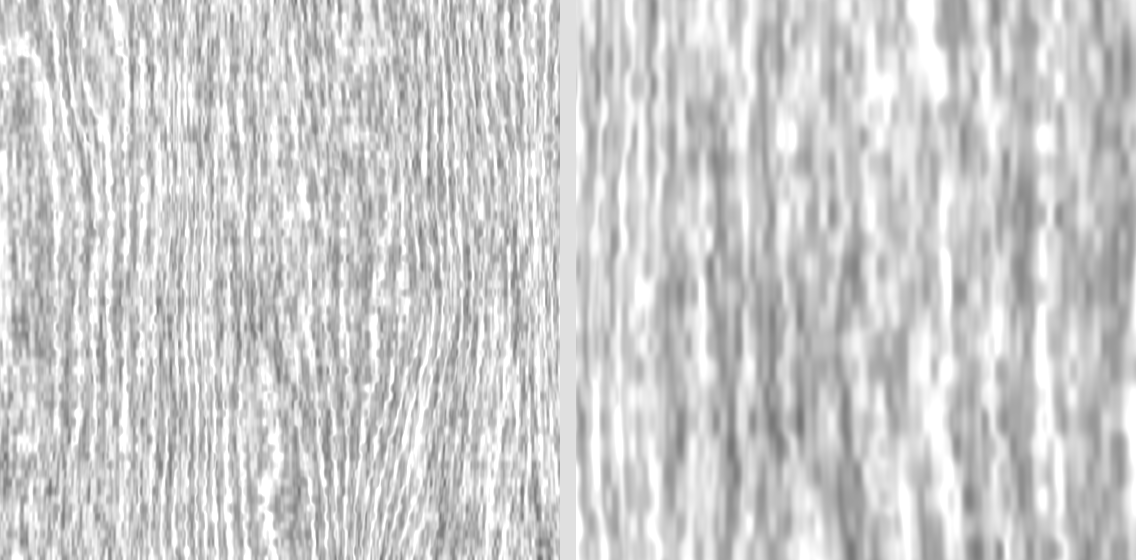
Left, the full canvas; right, a detail of the centre.
Reproduce this texture procedurally as a WebGL 1 fragment shader.

```glsl
precision highp float;
// Pale grey wood grain: bright growth rings are contour lines of a tilted,
// vertically stretched noise field, so they run upright and close in arches.
// Layers of short and long fibre noise follow the rings and break them up.

uniform vec2 u_resolution;

const float TAU = 6.2831853;
const vec3 WOOD_TINT = vec3(1.0);
const float BASE_TONE = 0.805;

const float RING_COUNT = 35.0;           // rings across the canvas
const float RING_BEND = 6.5;             // rings shifted by the broad warp
const vec2 BEND_SCALE = vec2(6.5, 1.4);
const vec2 RIPPLE_SCALE = vec2(15.0, 5.0);
const float RING_RIPPLE = 0.9;
const vec2 BEAD_SCALE = vec2(120.0, 65.0);
const float RING_BEADING = 0.3;          // small breaks along each ring
const float RING_CONTRAST = 0.27;

const vec2 FIBRE_SCALE = vec2(165.0, 24.0);
const vec2 PORE_SCALE = vec2(235.0, 65.0);
const vec2 STREAK_SCALE = vec2(115.0, 5.0);
const vec2 SHADE_SCALE = vec2(24.0, 4.0);
const float FIBRE_CONTRAST = 0.27;
const float PORE_CONTRAST = 0.21;
const float STREAK_CONTRAST = 0.16;
const float SHADE_CONTRAST = 0.13;
const float FIBRE_FOLLOW = 0.2;          // how far fibres lean with the rings

float hash(vec2 cell) {
  vec3 p = fract(cell.xyx * vec3(0.1031, 0.1030, 0.0973));
  p += dot(p, p.yzx + 33.33);
  return fract((p.x + p.y) * p.z);
}

// Smooth value noise centred on zero, from -0.5 to 0.5.
float noise(vec2 p) {
  vec2 cell = floor(p);
  vec2 f = fract(p);
  vec2 w = f * f * f * (f * (f * 6.0 - 15.0) + 10.0);
  float low = mix(hash(cell), hash(cell + vec2(1.0, 0.0)), w.x);
  float high = mix(hash(cell + vec2(0.0, 1.0)), hash(cell + 1.0), w.x);
  return mix(low, high, w.y) - 0.5;
}

// Ring number at a point; whole numbers are ring centres.
float ringField(vec2 p) {
  float bend = noise(p * BEND_SCALE + 17.3);
  float ripple = noise(p * RIPPLE_SCALE + 41.7);
  return RING_COUNT * p.x + RING_BEND * bend + RING_RIPPLE * ripple;
}

// Narrow bright crests, shifted to a mean of zero.
float ringCrest(float ring) {
  float wave = 0.5 + 0.5 * cos(TAU * ring);
  return wave * wave * wave - 0.3125;
}

void main() {
  vec2 uv = gl_FragCoord.xy / u_resolution.y;
  float ring = ringField(uv);

  // Fibres share part of the sideways drift of the rings.
  vec2 grain = vec2(mix(uv.x, ring / RING_COUNT, FIBRE_FOLLOW), uv.y);

  // Rings fade out in some bands, where plain fibre takes over.
  float ringPresence = smoothstep(-0.3, 0.15, noise(uv * vec2(6.0, 1.8) + 73.1));
  float beads = RING_BEADING * noise(grain * BEAD_SCALE + 29.0);
  float rings = ringCrest(ring + beads) * mix(0.25, 1.0, ringPresence);

  // Fibre layers from short pores to long streaks.
  float fibres = FIBRE_CONTRAST * noise(grain * FIBRE_SCALE + 5.0);
  fibres += PORE_CONTRAST * noise(grain * PORE_SCALE + 11.0);
  fibres += STREAK_CONTRAST * noise(grain * STREAK_SCALE + 53.0);
  fibres *= mix(1.25, 0.9, ringPresence);

  float shade = SHADE_CONTRAST * noise(grain * SHADE_SCALE + 61.0);
  float tone = BASE_TONE + RING_CONTRAST * rings + fibres + shade;
  gl_FragColor = vec4(WOOD_TINT * clamp(tone, 0.0, 1.0), 1.0);
}
```
